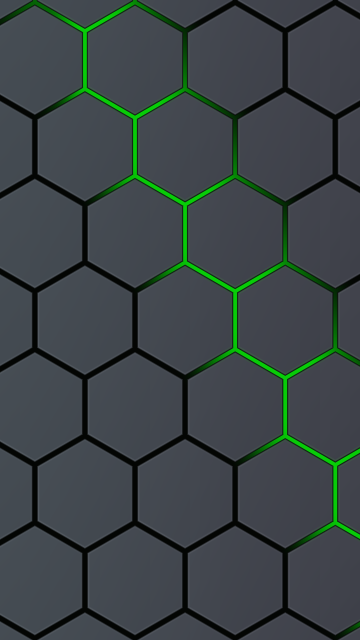
Write a WebGL 2 fragment shader that draws this background.

```glsl
#version 300 es
precision highp float;

uniform vec2 u_resolution;
out vec4 fragColor;

// Lengths are fractions of the canvas width
const float CELL_WIDTH = 0.2782;
const vec2 CELL_ORIGIN = vec2(0.375, 1.611);
const float GROOVE = 0.0076;
const float RIM = 0.0045;
const vec2 GLOW_ORIGIN = vec2(0.236, 1.611);
const vec2 GLOW_NORMAL = vec2(0.866, 0.5);
const vec2 GLOW_LEFT = vec2(-0.220, -0.012);
const vec2 GLOW_RIGHT = vec2(0.105, 0.347);

const vec3 SLATE_LEFT = vec3(0.268, 0.295, 0.322);
const vec3 SLATE_RIGHT = vec3(0.252, 0.260, 0.295);
const vec3 BLACK = vec3(0.012, 0.018, 0.012);
const vec3 GREEN = vec3(0.03, 0.80, 0.03);
const vec3 RIM_GREEN = vec3(0.14, 0.36, 0.16);

float hash(vec2 p) {
    return fract(sin(dot(p, vec2(41.3, 289.1))) * 4375.5);
}

// Offset from the centre of the nearest pointy-top cell of width 1
vec2 hexOffset(vec2 p) {
    vec2 period = vec2(1.0, sqrt(3.0));
    vec2 a = mod(p + 0.5 * period, period) - 0.5 * period;
    vec2 b = mod(p, period) - 0.5 * period;
    return dot(a, a) < dot(b, b) ? a : b;
}

// Distance from the cell border, growing toward the centre
float borderDistance(vec2 q) {
    q = abs(q);
    return 0.5 - max(q.x, dot(q, vec2(0.5, 0.866025)));
}

// Strength of the light along the diagonal band
float glowStrength(vec2 p) {
    float s = dot(p - GLOW_ORIGIN, GLOW_NORMAL);
    float band = smoothstep(GLOW_LEFT.x, GLOW_LEFT.y, s)
               * (1.0 - smoothstep(GLOW_RIGHT.x, GLOW_RIGHT.y, s));
    return band * mix(0.5, 1.0, smoothstep(0.13, 0.23, p.x));
}

void main() {
    vec2 p = gl_FragCoord.xy / u_resolution.x;
    float pixel = 1.0 / u_resolution.x;
    vec2 grid = (p - CELL_ORIGIN) / CELL_WIDTH;
    vec2 q = hexOffset(grid);
    float d = borderDistance(q) * CELL_WIDTH;
    float glow = glowStrength(p);

    // Slate faces with a slight slope and faint vertical streaks
    vec3 color = mix(SLATE_LEFT, SLATE_RIGHT, smoothstep(0.0, 1.0, p.x));
    color += 0.010 * (q.y - q.x);
    color += 0.006 * (hash(vec2(floor(p.x * 36.0), 3.0)) - 0.5);

    // Bevelled rim, tinted by the light
    float rim = 1.0 - smoothstep(0.0, RIM, abs(d - GROOVE - 0.5 * RIM));
    float lit = 0.5 - 0.5 * dot(normalize(q + 0.0001), vec2(0.8, 0.6));
    color += rim * (0.015 + 0.045 * lit);
    color = mix(color, RIM_GREEN, 0.35 * rim * glow);

    // Dark groove holding the green core
    float groove = 1.0 - smoothstep(GROOVE - pixel, GROOVE + pixel, d);
    float core = 1.0 - smoothstep(GROOVE - 1.5 * pixel, GROOVE, d);
    vec3 light = mix(BLACK, GREEN, glow * core);
    color = mix(color, light, groove);

    fragColor = vec4(color, 1.0);
}
```
